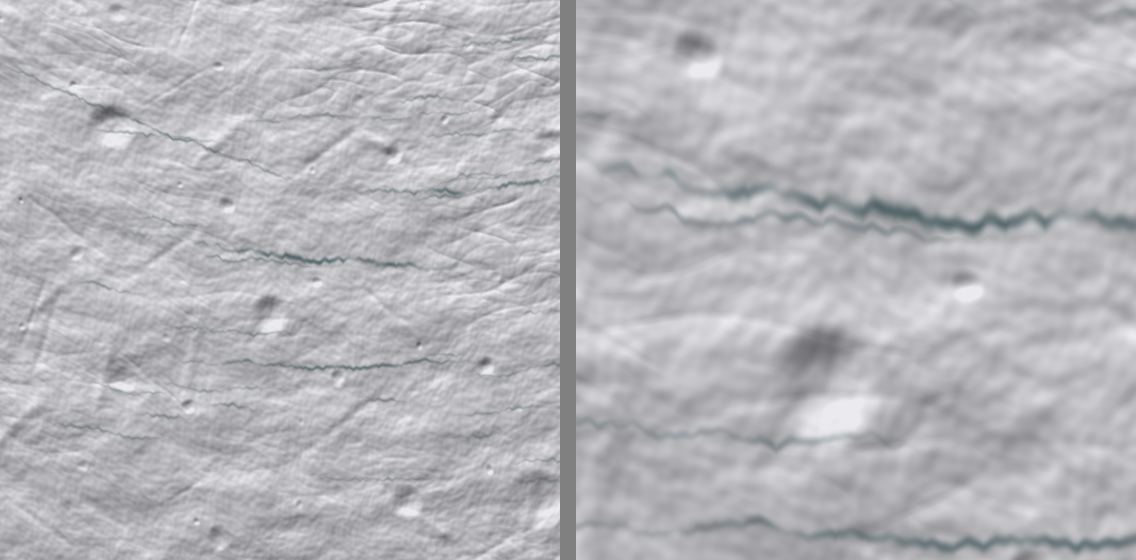
Left, the full canvas; right, a detail of the centre.
This texture is drawn by a WebGL 1 fragment shader. Its source:

```glsl
precision highp float;
uniform vec2 u_resolution;

#define GRAIN 0.036
#define RIDGE 0.075
#define SCAR_RELIEF 0.12
#define CRATER_COUNT 34
#define SCAR_COUNT 26
#define MINOR_CRACKS 30
#define LIGHT_DIR vec2(-0.36, 0.93)
#define SOFTNESS 0.0028
#define BASE_TONE 0.726
#define ICE_TINT vec3(0.0, -0.002, 0.012)
#define CRACK_COLOR vec3(0.27, 0.35, 0.36)

vec2 hash2(vec2 p) {
  vec3 q = fract(vec3(p.xyx) * vec3(0.1031, 0.1030, 0.0973));
  q += dot(q, q.yzx + 33.33);
  return fract((q.xx + q.yz) * q.zy);
}

float corner(vec2 cell, vec2 offset) {
  float angle = 6.2832 * hash2(cell + 57.0).x;
  return dot(vec2(cos(angle), sin(angle)), offset);
}

float gradientNoise(vec2 p) {
  vec2 i = floor(p), f = p - i;
  vec2 u = f * f * f * (f * (f * 6.0 - 15.0) + 10.0);
  vec2 e = vec2(1.0, 0.0);
  return mix(mix(corner(i, f), corner(i + e, f - e), u.x),
             mix(corner(i + e.yx, f - e.yx), corner(i + 1.0, f - 1.0), u.x), u.y);
}

// Lumpy ground with sparse sharp creases along gently curving strata
float groundHeight(vec2 p) {
  vec2 q = vec2(p.x, p.y + 0.25 * p.x - 0.22 * p.x * p.x);
  q += 0.012 * vec2(gradientNoise(p * 9.0 + 3.0), gradientNoise(p * 9.0 + 31.0));
  float h = 0.0;
  vec2 freq = vec2(6.5, 9.0);
  for (int i = 0; i < 5; i++) {
    h += GRAIN / freq.y * gradientNoise(q * freq + float(i) * 17.3);
    freq *= vec2(2.0, 1.85);
  }
  // Creases gather towards the upper right and break up in patches
  float folds = smoothstep(0.75, 1.45, p.x * 0.7 + p.y);
  float patches = smoothstep(-0.25, 0.35, gradientNoise(p * 5.0 + 23.0));
  float coarse = abs(gradientNoise(q * vec2(6.0, 17.0) + 41.0));
  float fine = abs(gradientNoise(q * vec2(14.0, 36.0) + 73.0));
  float crease = exp(-9.0 * coarse) / 95.0 + exp(-8.0 * fine) / 200.0;
  return h - RIDGE * crease * mix(0.5, 1.3, folds) * mix(0.3, 1.3, patches);
}

// Few large bowls and many small pits
float craterHeight(vec2 p) {
  float h = 0.0;
  vec2 bent = p + 0.007 * vec2(gradientNoise(p * 24.0), gradientNoise(p * 24.0 + 13.0));
  for (int i = 0; i < CRATER_COUNT; i++) {
    float k = float(i);
    vec2 rnd = hash2(vec2(k, 11.0));
    vec2 center = fract(vec2(0.96, 0.11) + k * vec2(0.2437, 0.6513)
                + 0.12 * (rnd - 0.5) * min(k * 0.4, 1.0));
    float radius = 0.058 / (1.0 + 0.24 * k);
    float depth = mix(0.07, 0.16, rnd.y);
    h -= depth * radius * (1.0 - smoothstep(0.1, 1.0, length(bent - center) / radius));
  }
  return h;
}

// Faint grooves and welts in three directions
float scarHeight(vec2 p) {
  float h = 0.0;
  vec2 bent = p + 0.006 * gradientNoise(p * 18.0 + 7.0);
  for (int i = 0; i < SCAR_COUNT; i++) {
    float k = float(i);
    vec2 rnd = hash2(vec2(k, 29.0));
    float family = mod(k, 3.0);
    float angle = (family < 0.5 ? -0.6 : family < 1.5 ? 0.65 : 1.3) + 0.25 * (rnd.x - 0.5);
    vec2 along = vec2(cos(angle), sin(angle));
    vec2 d = bent - hash2(vec2(k, 83.0));
    float len = mix(0.05, 0.16, rnd.y);
    float width = mix(0.004, 0.012, rnd.x);
    float side = dot(d, vec2(-along.y, along.x)) / width;
    float fade = 1.0 - smoothstep(0.3, 1.0, abs(dot(d, along)) / len);
    h += (rnd.x < 0.6 ? -1.0 : 1.0) * SCAR_RELIEF * width * exp(-side * side) * fade;
  }
  return h;
}

float height(vec2 p) {
  return groundHeight(p) + craterHeight(p) + scarHeight(p);
}

// Jagged, broken fissure along a shallow parabola
float crack(vec2 p, vec2 center, float halfLength, float slope, float bend, float width) {
  vec2 d = p - center;
  float row = center.y * 91.0;
  float jag = 0.014 * gradientNoise(vec2(p.x * 15.0, row))
            + 0.009 * abs(gradientNoise(vec2(p.x * 42.0, row + 5.0)))
            + 0.004 * gradientNoise(vec2(p.x * 105.0, row + 9.0));
  float fade = 1.0 - smoothstep(0.25, 1.0, abs(d.x) / halfLength);
  float broken = 0.75 + 0.9 * gradientNoise(vec2(p.x * 11.0, row + 13.0))
               + 0.9 * gradientNoise(p * vec2(34.0, 60.0));
  float strength = fade * clamp(broken, 0.0, 1.0);
  float side = (d.y - slope * d.x - bend * d.x * d.x - jag) / (width * (0.6 + 0.4 * strength));
  return strength * exp(-side * side);
}

float crackAmount(vec2 p) {
  float c = crack(p, vec2(0.55, 0.535), 0.42, -0.10, 0.22, 0.0052);
  c = max(c, 0.8 * crack(p, vec2(0.58, 0.345), 0.40, 0.0, 0.13, 0.0038));
  c = max(c, 0.7 * crack(p, vec2(0.25, 0.78), 0.40, -0.40, 0.10, 0.0034));
  c = max(c, 0.8 * crack(p, vec2(0.85, 0.66), 0.28, 0.10, 0.50, 0.0045));
  for (int i = 0; i < MINOR_CRACKS; i++) {
    vec2 rnd = hash2(vec2(float(i), 5.0));
    vec2 center = hash2(vec2(float(i), 61.0));
    center = vec2(sqrt(center.x), 0.14 + 0.8 * center.y);
    float slope = -0.25 + 0.40 * center.x + 0.16 * (rnd.y - 0.5);
    c = max(c, 0.5 * crack(p, center, mix(0.05, 0.17, rnd.x), slope, 0.15, 0.0032));
  }
  return c;
}

void main() {
  vec2 p = gl_FragCoord.xy / min(u_resolution.x, u_resolution.y);
  vec2 offset = SOFTNESS * LIGHT_DIR;
  float slope = (height(p + offset) - height(p - offset)) / (2.0 * SOFTNESS);
  float albedo = 0.03 * gradientNoise(p * 5.0 + 9.0) + 0.06 * (p.y - 0.5);
  float tone = clamp(BASE_TONE + albedo - 1.1 * slope, 0.30, 0.92);
  vec3 color = mix(vec3(tone) + ICE_TINT, CRACK_COLOR, 0.85 * crackAmount(p));
  gl_FragColor = vec4(color, 1.0);
}
```
